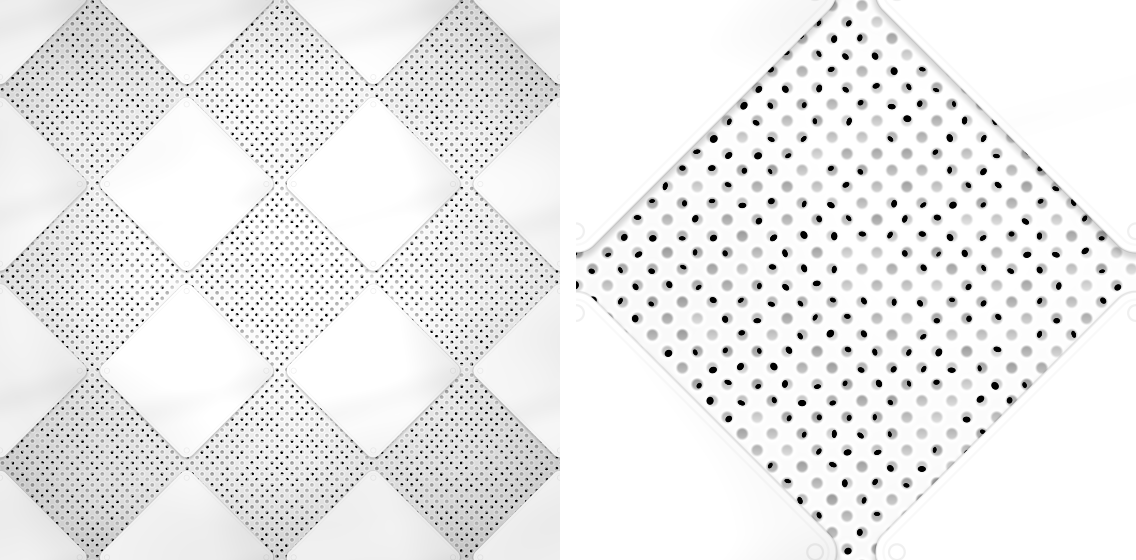
Left: the whole. Right: its middle third, enlarged.
This pattern is drawn by a Shadertoy shader. Its source:

```glsl
// White rounded diamond panels riveted over a perforated metal sheet.
// Panels are a folded rounded-box distance; holes are two staggered lattices
// with hashed dark openings; a vignette and gradient noise shade both layers.

const float REPEATS      = 3.0;                  // panels across and down
const vec2  PANEL_SHIFT  = vec2(0.0, 0.014);     // lengths below are in cells
const float PANEL_HALF   = 0.342;                // half side of a panel
const float CORNER       = 0.045;
const float RIVET_REACH  = 0.427;
const float RIVET_RADIUS = 0.014;
const float LINE_WIDTH   = 0.004;
const vec2  SHADOW_SHIFT = vec2(0.0, 0.007);
const float SHADOW_SOFT  = 0.012;
const vec2  HOLE_COUNT   = vec2(18.7, 17.0);     // holes per cell, each lattice
const vec2  HOLE_PHASE   = vec2(0.75, 0.17);
const float HOLE_RADIUS  = 0.0098;
const float HOLE_SOFT    = 0.003;
const float OPEN_RADIUS  = 0.0058;
const float OPEN_SHARE   = 0.68;                 // holes showing a dark opening
const vec2  LIGHT_CENTRE = vec2(0.5, 0.55);

vec2 hash22(vec2 p) {
    vec3 a = fract(p.xyx * vec3(0.1031, 0.1030, 0.0973));
    a += dot(a, a.yzx + 33.33);
    return fract((a.xx + a.yz) * a.zy);
}

float cornerSlope(vec2 cell, vec2 offset) {
    return dot(hash22(cell + 17.0) * 2.0 - 1.0, offset);
}

float gradientNoise(vec2 p) {
    vec2 i = floor(p), f = fract(p);
    vec2 u = f * f * f * (f * (f * 6.0 - 15.0) + 10.0);
    vec2 e = vec2(1.0, 0.0);
    return mix(mix(cornerSlope(i, f), cornerSlope(i + e, f - e), u.x),
               mix(cornerSlope(i + e.yx, f - e.yx), cornerSlope(i + 1.0, f - 1.0), u.x), u.y);
}

// Coverage of a shape from its signed distance
float cover(float d, float aa) {
    return 1.0 - smoothstep(-aa, aa, d);
}

vec2 panelLocal(vec2 p) {
    p -= PANEL_SHIFT;
    return p - floor(p + 0.5);
}

float panelDistance(vec2 p) {
    vec2 q = panelLocal(p);
    vec2 b = abs(vec2(q.x + q.y, q.y - q.x)) * 0.70711 - PANEL_HALF + CORNER;
    return length(max(b, 0.0)) + min(max(b.x, b.y), 0.0) - CORNER;
}

float perforate(float sheet, vec2 p, float aa) {
    float tone = sheet;
    for (int k = 0; k < 2; k++) {
        vec2 h = p * HOLE_COUNT + HOLE_PHASE + 0.5 * float(k);
        vec2 id = floor(h);
        vec2 f = (h - id - 0.5) / HOLE_COUNT;
        vec2 rnd = hash22(id + 71.0 * float(k));
        vec2 rnd2 = hash22(id + 131.0 + 29.0 * float(k));
        float r = length(f);

        // Bright lip, then the grey punched hole, lighter toward its lower side
        float lip = smoothstep(0.020, 0.012, r);
        tone = mix(tone, min(sheet + 0.06, 1.0), lip);
        float rim = sheet * (mix(0.66, 0.84, rnd.x) - 6.0 * f.y);
        tone = mix(tone, rim, cover(r - HOLE_RADIUS, max(aa, HOLE_SOFT)));

        // Off-centre opening of varied size, stretched along a random direction
        float angle = 6.28319 * rnd.y;
        vec2 dir = vec2(cos(angle), sin(angle));
        vec2 g = f - dir * HOLE_RADIUS * 0.4;
        g = vec2(dot(g, dir) * mix(1.0, 1.5, rnd2.y), dot(g, vec2(-dir.y, dir.x)) * 0.9);
        float size = OPEN_RADIUS * mix(0.8, 1.15, rnd.x);
        float dark = cover(length(g) - size, 0.8 * aa) * step(rnd2.x, OPEN_SHARE);
        tone = mix(tone, 0.0, dark);
    }
    return tone;
}

float panelTone(vec2 p, float falloff, float aa) {
    vec2 q = panelLocal(p);
    float tone = 1.03 - 0.30 * min(falloff, 0.3);

    // Soft sheen: a dim right corner and a faint slanted band
    tone -= 0.045 * smoothstep(0.12, 0.42, q.x + 0.3 * q.y);
    tone -= 0.025 * smoothstep(0.12, 0.0, abs(q.y + 0.17 - 0.3 * q.x));
    tone += 0.05 * gradientNoise(p * vec2(1.3, 2.1) + 4.0);
    tone = min(tone, 1.0);

    // One rivet near each corner
    vec2 a = abs(q);
    vec2 r = (a.x > a.y ? a : a.yx) - vec2(RIVET_REACH, 0.0);
    float ring = abs(length(r) - RIVET_RADIUS) - 0.5 * LINE_WIDTH;
    return tone - 0.06 * cover(ring, aa);
}

void mainImage(out vec4 fragColor, in vec2 fragCoord) {
    vec2 uv = fragCoord / iResolution.xy;
    vec2 p = uv * REPEATS;
    float aa = 0.7 * REPEATS / min(iResolution.x, iResolution.y);
    vec2 away = (uv - LIGHT_CENTRE) * vec2(1.0, 1.1);
    float falloff = dot(away, away);

    // Perforated sheet with the slight shadow cast by the panels
    float sheet = 1.0 - 0.50 * min(falloff, 0.45);
    sheet = min(sheet + 0.06 * gradientNoise(p * 1.7 + 9.0), 1.0);
    float tone = perforate(sheet, p, aa);
    float shade = panelDistance(p + SHADOW_SHIFT);
    tone *= 1.0 - 0.15 * (1.0 - smoothstep(-0.004, SHADOW_SOFT, shade));

    // Panels with a thin grey edge and a pale bevel inside it
    float d = panelDistance(p);
    float panel = panelTone(p, falloff, aa);
    panel -= 0.025 * cover(abs(d + 0.014) - 0.5 * LINE_WIDTH, aa);
    tone = mix(tone, panel, cover(d, aa));
    tone -= 0.07 * cover(abs(d) - 0.5 * LINE_WIDTH, aa);

    fragColor = vec4(vec3(clamp(tone, 0.0, 1.0)), 1.0);
}
```
